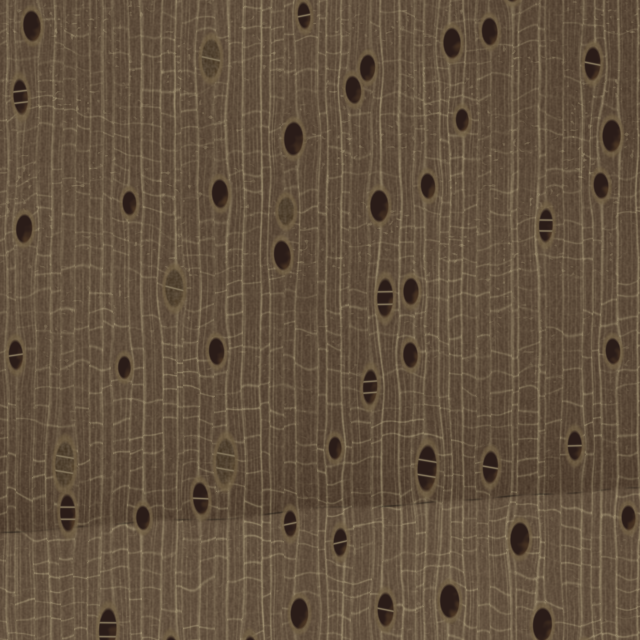
Give the GLSL for this texture, as a WebGL 1 fragment shader.

```glsl
precision highp float;
uniform vec2 u_resolution;

const vec3 FIBRE = vec3(0.345, 0.277, 0.213);
const vec3 PALE = vec3(0.555, 0.495, 0.385);
const vec3 RIM = vec3(0.455, 0.385, 0.275);
const vec3 LUMEN_DARK = vec3(0.165, 0.110, 0.095);
const vec3 LUMEN_BROWN = vec3(0.300, 0.215, 0.140);

const float RAY_COUNT = 46.0;
const float RAY_WIDTH = 0.0021;
const float FINE_COUNT = 125.0;
const float FINE_WIDTH = 0.0015;
const float RAY_JITTER = 0.75;
const float BAND_COUNT = 36.0;
const float BAND_WIDTH = 0.0019;
const float VESSEL_GRID = 8.0;
const float VESSEL_DENSITY = 0.78;
const vec2 VESSEL_RADIUS = vec2(0.0130, 0.0215);
const float RIM_WIDTH = 0.0055;
const float WALL_WIDTH = 0.0016;
const float RING_HEIGHT = 0.168;
const float RING_SLOPE = 0.07;

float hash(vec2 p) {
  vec3 q = fract(p.xyx * 0.1031);
  q += dot(q, q.yzx + 33.33);
  return fract((q.x + q.y) * q.z);
}

vec2 gradient(vec2 cell) {
  float angle = 6.2832 * hash(cell + 17.0);
  return vec2(cos(angle), sin(angle));
}

// Gradient noise, roughly -0.7 to 0.7
float noise(vec2 p) {
  vec2 i = floor(p), f = p - i;
  vec2 u = f * f * f * (f * (f * 6.0 - 15.0) + 10.0);
  vec2 e = vec2(1.0, 0.0);
  float low = mix(dot(gradient(i), f), dot(gradient(i + e), f - e), u.x);
  float high = mix(dot(gradient(i + e.yx), f - e.yx), dot(gradient(i + 1.0), f - 1.0), u.x);
  return mix(low, high, u.y);
}

float ridge(float d, float width) {
  return exp(-d * d / (width * width));
}

float rayCentre(float i, float seed) {
  return i + 0.5 + RAY_JITTER * (hash(vec2(i, seed)) - 0.5);
}

// x: brightness of the rays, y: index of the strip between two rays
vec2 rays(float x, float count, float width, float seed) {
  float s = x * count, cell = floor(s), light = 0.0;
  for (int k = -1; k <= 1; k++) {
    float i = cell + float(k);
    float strength = mix(0.4, 1.0, hash(vec2(i, seed + 5.0)));
    light += strength * ridge((s - rayCentre(i, seed)) / count, width);
  }
  return vec2(light, cell + step(rayCentre(cell, seed), s));
}

// Cross bands, shifted from strip to strip
float bands(vec2 p, float strip) {
  float v = p.y * BAND_COUNT + 1.3 * noise(p * vec2(5.0, 4.0)) + 0.5 * noise(p * vec2(28.0, 14.0));
  v += 0.3 * hash(vec2(strip, 3.0));
  float row = floor(v);
  float centre = 0.5 + 0.4 * (hash(vec2(strip, row)) - 0.5);
  float strength = smoothstep(0.12, 0.6, hash(vec2(strip + 31.0, row)));
  return strength * ridge((v - row - centre) / BAND_COUNT, BAND_WIDTH);
}

void main() {
  vec2 p = gl_FragCoord.xy / u_resolution.y;
  float pixel = 1.0 / u_resolution.y;

  // Nearest vessel, and the way rays part around all of them
  float vesselDist = 1.0, parts = 1.0, vesselId = 0.0, vesselHeight = 1.0, bend = 0.0;
  vec2 local = vec2(0.0);
  vec2 home = floor(p * VESSEL_GRID);
  for (int j = -1; j <= 1; j++) {
    for (int i = -1; i <= 1; i++) {
      vec2 cell = home + vec2(float(i), float(j));
      if (hash(cell + 2.0) > VESSEL_DENSITY) continue;
      vec2 jitter = vec2(hash(cell + 41.0), hash(cell + 73.0));
      vec2 d = p - (cell + mix(vec2(0.12), vec2(0.88), jitter)) / VESSEL_GRID;
      float kind = hash(cell + 97.0);
      float n = 1.0 + step(0.55, kind) + step(0.85, kind);
      float size = mix(0.75, 1.15, hash(cell + 113.0));
      vec2 r = VESSEL_RADIUS * size * vec2(1.0, 0.85 + 0.2 * n);
      bend += 0.6 * d.x * exp(-dot(d / (r * 1.9), d / (r * 1.9)));
      vec2 q = vec2(d.x + 0.12 * (jitter.y - 0.3) * d.y, d.y) / r;
      float dist = (length(q) - 1.0) * r.x;
      if (dist < vesselDist) {
        vesselDist = dist; local = q; parts = n;
        vesselId = hash(cell + 131.0); vesselHeight = r.y;
      }
    }
  }

  // Rays, fine fibre lines, cross bands and specks
  float sway = 0.006 * noise(p * vec2(6.0, 3.0)) + 0.0022 * noise(p * vec2(25.0, 14.0));
  float x = p.x - bend + sway;
  vec2 broad = rays(x, RAY_COUNT, RAY_WIDTH, 11.0);
  float fine = rays(x, FINE_COUNT, FINE_WIDTH, 23.0).x;
  float ring = p.y - RING_HEIGHT - RING_SLOPE * p.x - 0.008 * noise(vec2(p.x * 7.0, 4.0));
  float upper = smoothstep(0.3, 0.7, p.y);
  float patchy = 0.75 + 0.6 * noise(p * vec2(9.0, 14.0) + 50.0);
  float specks = smoothstep(0.24, 0.55, noise(p * vec2(120.0, 150.0)))
    * (0.25 + 0.3 * upper) * smoothstep(-0.25, 0.3, noise(p * 16.0 + 9.0));
  float light = broad.x * (0.72 + 0.4 * noise(p * vec2(60.0, 22.0)));
  light += fine * (0.26 + 0.4 * noise(p * vec2(90.0, 12.0) + 7.0));
  light += bands(p + vec2(0.0, 0.3 * sway), broad.y) * patchy * mix(0.68, 0.5, upper) + specks;
  vec3 color = mix(FIBRE, PALE, clamp(light, 0.0, 1.0));

  // Grain, broad tone and growth ring
  float grain = 0.045 * noise(p * vec2(230.0, 90.0)) + 0.035 * noise(p * 256.0 + 5.0);
  float below = smoothstep(0.006, -0.006, ring);
  float late = (1.0 - below) * exp(-max(ring, 0.0) / 0.07);
  float tone = 0.03 * noise(p * 2.5 + 3.0) + 0.035 * below - 0.035 * late + 0.018 * upper * (1.0 - p.x);
  color += (grain + tone) * vec3(1.0, 0.97, 0.82);
  float crack = ridge(ring, 0.0016) * smoothstep(-0.15, 0.3, noise(vec2(p.x * 22.0, 8.0)));
  color *= 1.0 - 0.35 * crack;

  // Vessels with pale rims and cross walls
  float rim = 1.0 - smoothstep(RIM_WIDTH * 0.5, RIM_WIDTH * 1.3, vesselDist);
  color = mix(color, RIM + 0.6 * grain, 0.75 * rim);
  float shade = 0.55 * local.x - 0.45 * local.y + 0.5 * noise(p * 90.0);
  vec3 lumen = mix(LUMEN_DARK, LUMEN_BROWN, smoothstep(0.1, 0.9, shade));
  lumen = mix(lumen, RIM * 0.85 + 2.0 * grain, 0.7 * step(0.92, vesselId));
  float slot = (local.y * 0.5 + 0.5) * parts + 0.25 * (vesselId - 0.5) * local.x;
  float wallIndex = clamp(floor(slot + 0.5), 1.0, max(parts - 1.0, 1.0));
  float wallDist = abs(slot - wallIndex) * 2.0 * vesselHeight / parts;
  float wall = step(1.5, parts) * ridge(wallDist, WALL_WIDTH);
  lumen = mix(lumen, PALE * 0.92, wall);
  float edge = max(pixel, 0.0016);
  color = mix(color, lumen, 1.0 - smoothstep(-edge, edge, vesselDist));

  gl_FragColor = vec4(color, 1.0);
}
```
